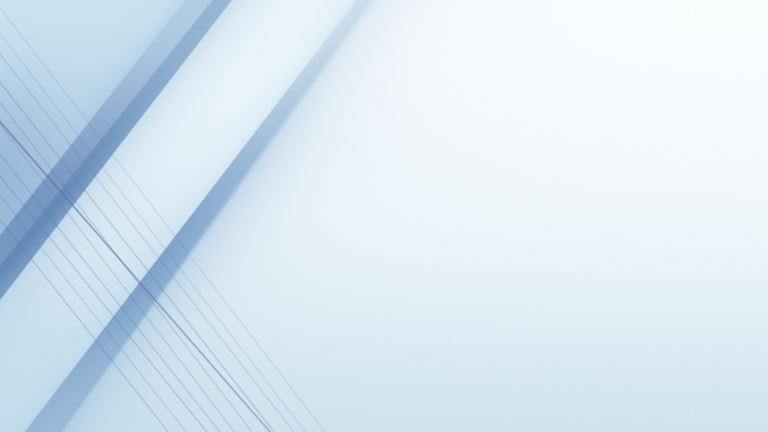
This background is drawn by a WebGL 2 fragment shader. Its source:

```glsl
#version 300 es
precision highp float;
// Pale blue studio backdrop: two translucent diagonal ribbons at the left
// with soft shadows, crossed by a fan of hairlines, over a white-to-blue fade.
// Layers are half-planes bounded by slanted edges, in units of canvas height.
uniform vec2 u_resolution;
out vec4 fragColor;

const vec3 WHITE = vec3(0.98, 0.99, 0.995);
const vec3 MIST = vec3(0.94, 0.968, 0.982);
const vec3 HAZE = vec3(0.81, 0.89, 0.935);
const vec3 SHADOW = vec3(0.62, 0.75, 0.86);
const vec3 STEEL = vec3(0.40, 0.54, 0.72);
const vec3 INK = vec3(0.32, 0.44, 0.65);

float hash(float n) {
    return fract(sin(n * 127.1) * 43758.5453);
}

// Signed distance to an edge starting at x = top and leaning left going down.
float edgeDistance(vec2 p, float top, float lean) {
    return (p.x - top + lean * p.y) / sqrt(1.0 + lean * lean);
}

float cover(float d, float blur) {
    return smoothstep(-blur, blur, d);
}

float falloff(float d, float reach) {
    return exp(-max(d, 0.0) / reach);
}

// Hairline from the left side at depth start to the bottom side at x = end.
float hairline(vec2 p, float start, float end, float width, float pixel) {
    vec2 dir = normalize(vec2(end, 1.0 - start));
    vec2 q = p - vec2(0.0, start);
    float d = abs(q.x * dir.y - q.y * dir.x);
    return (1.0 - smoothstep(0.0, width + pixel, d));
}

// Open field to the right: vertical fade from white to haze.
vec3 field(float depth) {
    vec3 c = mix(WHITE, MIST, smoothstep(0.0, 0.6, depth));
    return mix(c, HAZE, smoothstep(0.42, 1.08, depth));
}

// Fan of faint hairlines with slightly jittered ends.
float hairlineFan(vec2 p, float pixel) {
    float sum = 0.0;
    for (int i = 0; i < 10; i++) {
        float k = float(i);
        float start = 0.01 + 0.055 * k + 0.03 * hash(k + 1.0);
        float end = 0.76 - 0.041 * k + 0.03 * (hash(k + 5.0) - 0.5);
        float strength = mix(0.12, 0.3, hash(k + 9.0));
        sum = max(sum, strength * hairline(p, start, end, 0.0012, pixel));
    }
    return sum;
}

void main() {
    float pixel = 1.0 / u_resolution.y;
    vec2 p = gl_FragCoord.xy * pixel;
    p.y = 1.0 - p.y; // depth below the top side
    float depth = p.y;

    // Edges of the wide ribbon, its crease, and the narrow ribbon
    float wideLeft = edgeDistance(p, 0.428, 0.787);
    float crease = edgeDistance(p, 0.492, 0.80);
    float wideRight = edgeDistance(p, 0.537, 0.773);
    float slimLeft = edgeDistance(p, 0.826, 0.769);
    float slimRight = edgeDistance(p, 0.861, 0.718);
    float blur = max(pixel, 0.002);

    // Open field, shaded beside the narrow ribbon
    vec3 color = field(depth);
    float shade = 0.42 * falloff(slimRight, 0.055) + 0.2 * falloff(slimRight, 0.22);
    color = mix(color, SHADOW, shade * mix(0.55, 1.0, smoothstep(0.0, 0.5, depth)));

    // Panel between the ribbons
    vec3 panel = mix(vec3(0.93, 0.965, 0.985), vec3(0.77, 0.865, 0.925), smoothstep(0.1, 1.05, depth));
    panel = mix(panel, SHADOW, 0.42 * falloff(wideRight, 0.055));
    panel = mix(panel, SHADOW, 0.22 * falloff(-slimLeft, 0.03));
    color = mix(color, panel, cover(-slimLeft, blur));

    // Corner panel, deeper toward the left side
    vec3 corner = mix(vec3(0.80, 0.885, 0.94), vec3(0.60, 0.725, 0.85), smoothstep(0.0, 0.42, depth));
    corner = mix(corner, vec3(0.80, 0.885, 0.94), 0.45 * smoothstep(0.0, 0.2, p.x));
    corner = mix(corner, SHADOW, 0.35 * falloff(-wideLeft, 0.03));
    color = mix(color, corner, cover(-wideLeft, blur));

    // Narrow ribbon: faint at the top, deepest where the hairlines cross it
    float deep = smoothstep(0.0, 0.62, depth) - 0.3 * smoothstep(0.65, 1.0, depth);
    vec3 slim = mix(vec3(0.80, 0.875, 0.93), vec3(0.50, 0.64, 0.79), deep);
    slim = mix(slim, SHADOW, 0.4 * smoothstep(0.0, 0.06, slimLeft));
    float slimMask = cover(slimLeft, blur) * cover(-slimRight, mix(0.012, 0.004, depth));
    color = mix(color, slim, slimMask);

    // Wide ribbon: light half, crease, dark half
    float tone = smoothstep(0.0, 0.5, depth);
    vec3 light = mix(vec3(0.70, 0.80, 0.89), vec3(0.46, 0.59, 0.76), tone);
    vec3 dark = mix(vec3(0.58, 0.71, 0.83), STEEL, tone);
    dark = mix(dark, SHADOW, 0.35 * smoothstep(0.01, 0.05, crease));
    vec3 wide = mix(light, dark, cover(crease, blur));
    color = mix(color, wide, cover(wideLeft, blur) * cover(-wideRight, blur));

    // Hairlines, with one stronger stroke among them
    color = mix(color, INK, hairlineFan(p, pixel));
    float stroke = hairline(p, 0.282, 0.625, 0.0016, pixel);
    color = mix(color, INK, 0.75 * stroke * mix(1.0, 0.6, depth));

    // Fine grain against banding
    float grain = hash(dot(floor(p * 288.0), vec2(0.137, 0.731))) - 0.5;
    fragColor = vec4(color + grain * 0.005, 1.0);
}
```
